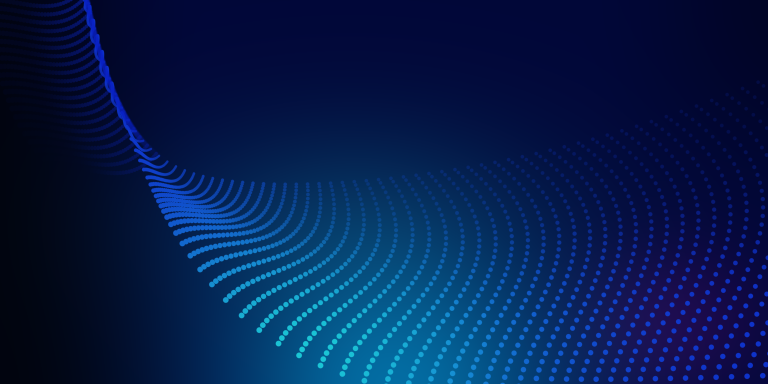
This background is drawn by a WebGL 1 fragment shader. Its source:

```glsl
precision highp float;
// A twisted sheet of glowing dots sweeping over a dark navy backdrop.
// Each strand is a skewed parabola over a chord between two edge curves, so
// projecting onto the chord gives the nearest dot directly.
uniform vec2 u_resolution;

const int STRANDS = 66;            // strands of the main sheet
const int FOLD_STRANDS = 24;       // strands of the faint fold at upper left
const float DOTS = 36.0;           // dots on each strand
const float DOT_SPACING = 1.25;    // above 1 spreads dots toward the lower end
const float BULGE = 0.22;          // strand bow relative to its chord
const float FOLD_BULGE = 0.14;
const float RADIUS_FAR = 0.0046;
const float RADIUS_NEAR = 0.0074;
const float SPINE_X = 0.229;       // where the edge curves leave the top
const float SPINE_WIDTH = 0.008;
const float UPPER_DEPTH = 0.484;
const float UPPER_FALLOFF = 0.1016;
const float LOWER_DEPTH = 1.068;
const float LOWER_FALLOFF = 0.273;

const vec3 INK = vec3(0.004, 0.013, 0.055);
const vec3 NAVY = vec3(0.005, 0.026, 0.220);
const vec3 TEAL_GLOW = vec3(0.005, 0.390, 0.410);
const vec3 HAZE_GLOW = vec3(0.018, 0.135, 0.115);
const vec3 PURPLE_GLOW = vec3(0.110, 0.000, 0.070);
const vec3 DOT_BLUE = vec3(0.055, 0.200, 0.820);
const vec3 DOT_CYAN = vec3(0.110, 0.800, 0.850);
const vec3 FOLD_BLUE = vec3(0.030, 0.110, 0.580);
const vec3 SPINE_BLUE = vec3(0.030, 0.120, 0.760);

float glow(vec2 p, vec2 center, vec2 size) {
  vec2 q = (p - center) / size;
  return exp(-dot(q, q));
}

// Upper edge of the sheet: steep spine, flat shoulder, slow rise at right
vec2 upperEdge(float x) {
  float rise = max(x - 0.667, 0.0);
  float depth = UPPER_DEPTH * (1.0 - exp((SPINE_X - x) / UPPER_FALLOFF));
  return vec2(x, 1.0 - depth + 0.158 * rise * rise);
}

// Spine as x for a depth below the top
float spineX(float depth) {
  return SPINE_X - UPPER_FALLOFF * log(1.0 - depth / UPPER_DEPTH);
}

// Lower edge, pulled left of the upper edge around the shoulder
vec2 lowerEdge(float x) {
  float pull = (x - 0.81) / 0.32;
  float lx = x - 0.28 * exp(-pull * pull);
  return vec2(lx, 1.0 - LOWER_DEPTH * (1.0 - exp((SPINE_X - lx) / LOWER_FALLOFF)));
}

// Bow of a strand at t, strongest a third of the way along
float bow(float t) {
  return 6.75 * t * (1.0 - t) * (1.0 - t);
}

// Coverage of the dots from a to b; fade holds the opacity at both ends
float strand(vec2 p, vec2 a, vec2 b, float bulge, vec2 fade) {
  float len = length(b - a);
  vec2 along = (b - a) / len;
  vec2 side = vec2(-along.y, along.x);
  vec2 local = vec2(dot(p - a, along), dot(p - a, side)) / len;
  float t = clamp(local.x, 0.0, 1.0);
  if (abs(local.y - bulge * bow(t)) * len > 0.04) return 0.0;

  float nearest = floor(DOTS * pow(t, 1.0 / DOT_SPACING) + 0.5);
  float pixel = 1.0 / u_resolution.y;
  float size = mix(0.6, 1.0, smoothstep(0.0, 0.3, len));
  float cover = 0.0;
  for (int k = -2; k <= 2; k++) {
    float dotT = pow(clamp((nearest + float(k)) / DOTS, 0.0, 1.0), DOT_SPACING);
    float dist = length(local - vec2(dotT, bulge * bow(dotT))) * len;
    float radius = size * mix(RADIUS_FAR, RADIUS_NEAR, dotT);
    float disc = 1.0 - smoothstep(radius - 0.7 * pixel, radius + 0.7 * pixel, dist);
    cover = max(cover, disc * mix(fade.x, fade.y, smoothstep(0.0, 0.7, dotT)));
  }
  return cover;
}

float mainSheet(vec2 p) {
  float cover = 0.0;
  for (int i = 0; i < STRANDS; i++) {
    float s = float(i) / float(STRANDS - 1);
    float x = SPINE_X + 0.002 + 1.95 * pow(s, 1.4);
    vec2 a = upperEdge(x);
    vec2 b = lowerEdge(x);
    float farFade = mix(0.7, 0.25, smoothstep(0.1, 0.5, length(b - a)));
    cover = max(cover, strand(p, a, b, BULGE, vec2(farFade, 0.95)));
  }
  return cover;
}

// Strands that leave the spine to the left and fade out
float foldSheet(vec2 p) {
  float cover = 0.0;
  for (int i = 0; i < FOLD_STRANDS; i++) {
    float s = float(i) / float(FOLD_STRANDS - 1);
    float depth = mix(-0.1, 0.4, s);
    vec2 a = vec2(spineX(depth), 1.0 - depth);
    vec2 b = a + vec2(-0.27, -0.035);
    vec2 fade = vec2(mix(0.75, 0.45, s), 0.14 * (1.0 - s));
    cover = max(cover, strand(p, a, b, FOLD_BULGE, fade));
  }
  return cover;
}

// Solid band where the sheet is seen edge on
float spineBand(vec2 p) {
  float depth = min(1.0 - p.y, 0.43);
  float slope = UPPER_FALLOFF / (UPPER_DEPTH - depth);
  float dist = abs(p.x + 0.003 - spineX(depth)) / sqrt(1.0 + slope * slope);
  float band = 1.0 - smoothstep(0.4 * SPINE_WIDTH, 1.3 * SPINE_WIDTH, dist);
  return band * (1.0 - smoothstep(0.3, 0.42, 1.0 - p.y));
}

vec3 backdrop(vec2 p) {
  vec3 color = mix(INK, NAVY, smoothstep(0.02, 0.65, p.x + 0.12 * p.y));
  color *= 1.0 - 0.35 * smoothstep(1.5, 2.1, p.x) * smoothstep(0.3, 1.0, p.y);
  color += TEAL_GLOW * glow(p, vec2(1.03, -0.03), vec2(0.45, 0.36));
  color += HAZE_GLOW * glow(p, vec2(0.90, 0.42), vec2(0.52, 0.28));
  color += PURPLE_GLOW * glow(p, vec2(1.75, 0.16), vec2(0.24, 0.20));
  return color;
}

void main() {
  vec2 p = gl_FragCoord.xy / u_resolution.y;
  vec3 color = backdrop(p);
  color = mix(color, FOLD_BLUE, foldSheet(p));
  float cyan = glow(p, vec2(0.80, 0.08), vec2(0.56, 0.35));
  float dim = 1.0 - 0.4 * smoothstep(1.2, 2.0, p.x) * smoothstep(0.2, 0.7, p.y);
  color = mix(color, mix(DOT_BLUE, DOT_CYAN, cyan), mainSheet(p) * dim);
  color = mix(color, SPINE_BLUE, 0.85 * spineBand(p));
  gl_FragColor = vec4(color, 1.0);
}
```
